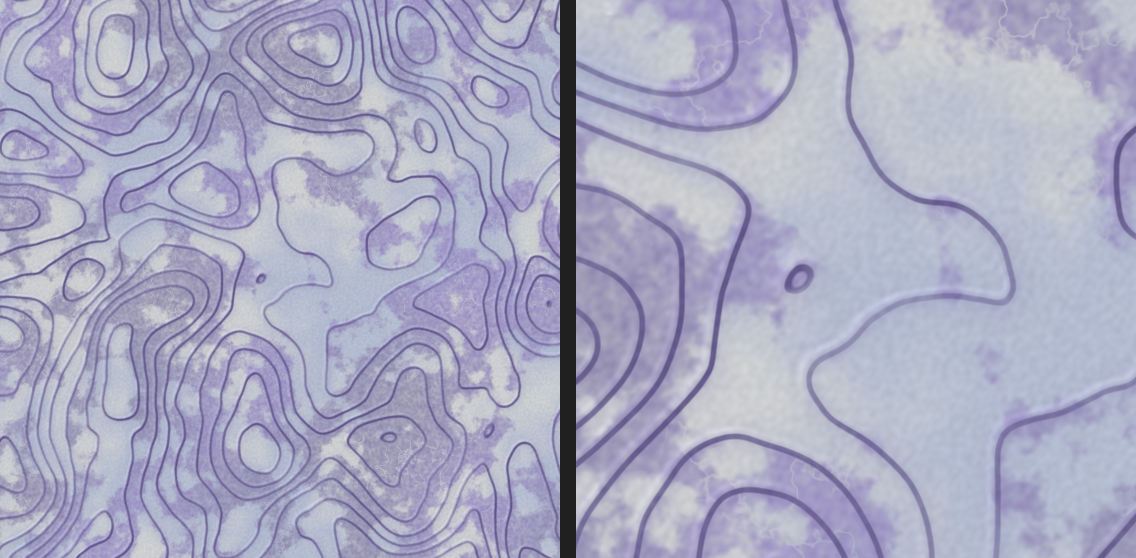
Left: the whole. Right: its middle third, enlarged.
Write a Shadertoy shader that draws this pattern.

```glsl
float hash(vec2 cell) {
    uvec2 q = uvec2(ivec2(cell) + 4096) * uvec2(1597u, 3571u);
    uint n = (q.x ^ (q.y << 7)) * 73771u;
    n = (n ^ (n >> 15)) * 40503u;
    n ^= n >> 13;
    return float(n & 65535u) / 65536.0;
}

vec2 slopeAt(vec2 cell) {
    float angle = 6.2832 * hash(cell);
    return vec2(cos(angle), sin(angle));
}

float noise(vec2 p) {
    vec2 i = floor(p), f = p - i;
    vec2 u = f * f * f * (f * (f * 6.0 - 15.0) + 10.0);
    vec2 e = vec2(0, 1);
    float bottom = mix(dot(slopeAt(i), f), dot(slopeAt(i + e.yx), f - e.yx), u.x);
    float top = mix(dot(slopeAt(i + e), f - e), dot(slopeAt(i + 1.0), f - 1.0), u.x);
    return mix(bottom, top, u.y);
}

float fbm(vec2 p) {
    float sum = 0.0, amplitude = 0.6;
    for (int octave = 0; octave < 5; octave++) {
        sum += amplitude * noise(p);
        p = mat2(1.6, 1.2, -1.2, 1.6) * p + 7.3;
        amplitude *= 0.56;
    }
    return sum;
}

// Warped terrain; contour lines lie at whole numbers
float terrain(vec2 p) {
    p += 0.045 * vec2(noise(p * 5.0 + 3.7), noise(p * 5.0 + 17.2));
    return 7.5 * noise(p * 4.3 + 1.6) + 2.0 * noise(p * 8.5 + 31.4)
         + 0.12 * noise(p * 30.0) + 0.4;
}

void mainImage(out vec4 fragColor, in vec2 fragCoord) {
    vec2 p = fragCoord / iResolution.y;
    float pixel = 1.0 / iResolution.y;

    // Signed distance to the nearest contour
    vec2 e = vec2(0.001, 0);
    float height = terrain(p);
    vec2 slope = vec2(terrain(p + e.xy) - height, terrain(p + e.yx) - height) / e.x;
    float steepness = length(slope);
    float dist = (height - round(height)) / max(steepness, 7.0);
    float facing = dot(slope, vec2(-0.6, 0.8)) / max(steepness, 1.0);

    // Pale washes
    vec3 paper = vec3(0.805, 0.812, 0.818);
    vec3 paleBlue = vec3(0.70, 0.735, 0.815);
    float wash = smoothstep(-0.2, 0.25, fbm(p * 3.2 + 11.0) + 0.004 * (steepness - 18.0));
    vec3 color = mix(paper, paleBlue, wash);

    // Mottled stains, biased per band and gathered along the contours
    float mottle = fbm(p * 13.0 + 40.0);
    float band = hash(vec2(floor(height), 5.0)) - 0.5;
    float stain = mottle + 0.5 * noise(p * 3.4 + 23.0) + 0.3 * band
                + 0.2 * exp(-abs(dist) / 0.012) - 0.06;
    stain = smoothstep(-0.06, 0.14, stain);
    float scratch = 1.0 - smoothstep(0.0, 0.05, abs(fbm(p * 19.0 + 60.0)));
    stain *= 1.0 - 0.55 * scratch * smoothstep(-0.1, 0.2, noise(p * 9.0 + 8.0));
    vec3 mauve = vec3(0.56, 0.54, 0.675);
    vec3 violet = vec3(0.60, 0.55, 0.77);
    vec3 stainColor = mix(mauve, violet, smoothstep(-0.2, 0.25, noise(p * 2.6 + 70.0)));
    float speckle = noise(p * 150.0) + noise(p * 75.0 + 9.0);
    color = mix(color, stainColor, stain * clamp(0.72 + 0.3 * speckle, 0.0, 1.0));

    // Soft shadow, raised highlight and thin ink line
    vec3 ink = vec3(0.37, 0.33, 0.53);
    color = mix(color, vec3(0.53, 0.50, 0.70), 0.32 * exp(-abs(dist) / 0.006));
    float ridge = exp(-pow((dist - 0.005 * sign(facing)) / 0.0022, 2.0));
    color += 0.07 * abs(facing) * ridge;
    float line = 1.0 - smoothstep(0.0012 - 0.5 * pixel, 0.0018 + pixel, abs(dist));
    float pressure = clamp(0.68 + 0.35 * noise(p * 7.0 + 5.0) - 0.25 * facing
                         + 0.25 * mottle, 0.3, 0.95);
    color = mix(color, ink, line * pressure);

    // Woven paper grain
    float grain = noise(p * 210.0 + 2.0) + 0.7 * noise(mat2(0.8, 0.6, -0.6, 0.8) * p * vec2(260, 130));
    color += 0.032 * grain;
    fragColor = vec4(clamp(color, 0.0, 1.0), 1.0);
}
```
